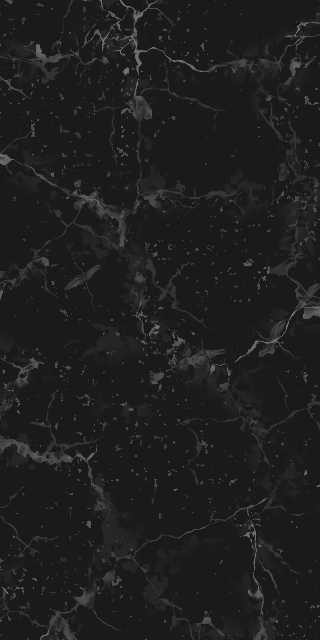
A Shadertoy shader for this texture:

```glsl
const vec3 BASE = vec3(0.098, 0.102, 0.108);
const vec3 PALE = vec3(0.45, 0.455, 0.46);
const float BELT_SCALE = 2.3;      // cells per canvas width, main veins
const float GHOST_SCALE = 4.2;     // dim secondary veins
const float CRACKLE_SCALE = 14.0;  // fine net along the main veins
const float VEIN_WIDTH = 0.0026;
const float PATCH_WIDTH = 0.03;
const float SMUDGE_TONE = 0.13;
const int CRACKS = 20;

float hash(vec2 p) {
    vec3 q = fract(p.xyx * vec3(0.1031, 0.1030, 0.0973));
    q += dot(q, q.yzx + 33.33);
    return fract((q.x + q.y) * q.z);
}

vec2 hash2(vec2 p) {
    return vec2(hash(p), hash(p + 57.3));
}

float noise(vec2 p) {
    vec2 i = floor(p), f = fract(p);
    f = f * f * (3.0 - 2.0 * f);
    return mix(mix(hash(i), hash(i + vec2(1, 0)), f.x),
               mix(hash(i + vec2(0, 1)), hash(i + vec2(1, 1)), f.x), f.y);
}

float fbm(vec2 p) {
    float sum = 0.0, amp = 0.533;
    for (int i = 0; i < 4; i++) {
        sum += amp * noise(p);
        p = mat2(1.6, 1.2, -1.2, 1.6) * p + 11.7;
        amp *= 0.5;
    }
    return sum;
}

vec2 warp(vec2 p, float freq, float amount) {
    return p + amount * (vec2(fbm(p * freq), fbm(p * freq + 43.1)) - 0.5);
}

// Distance to the nearest Voronoi border
float borderDistance(vec2 p) {
    vec2 cell = floor(p), f = fract(p), nearCell = vec2(0), nearest = vec2(0);
    float best = 9.0;
    for (int y = -1; y <= 1; y++)
    for (int x = -1; x <= 1; x++) {
        vec2 g = vec2(x, y), r = g + hash2(cell + g) - f;
        if (dot(r, r) < best) { best = dot(r, r); nearest = r; nearCell = g; }
    }
    float d = 9.0;
    for (int y = -2; y <= 2; y++)
    for (int x = -2; x <= 2; x++) {
        vec2 g = nearCell + vec2(x, y), r = g + hash2(cell + g) - f;
        vec2 gap = r - nearest;
        if (dot(gap, gap) > 1e-5) d = min(d, dot(0.5 * (r + nearest), normalize(gap)));
    }
    return d;
}

// Antialiased stroke of half width w
float stroke(float d, float w) {
    float aa = 0.6 / iResolution.x;
    return 1.0 - smoothstep(w - aa, w + aa, d);
}

// Lone tapered cracks, some carrying a leaf-shaped shard
float cracks(vec2 p) {
    float tone = 0.0;
    vec2 bent = warp(warp(p, 9.0, 0.06), 34.0, 0.02);
    for (int i = 0; i < CRACKS; i++) {
        vec2 id = vec2(float(i) * 3.7 + 5.0, 8.0);
        vec2 centre = hash2(id) * vec2(1.0, 2.0);
        float angle = mix(1.4, 2.9, hash(id + 21.0));
        float len = mix(0.05, 0.15, hash(id + 9.0));
        vec2 axis = vec2(cos(angle), sin(angle)), r = bent - centre;
        vec2 q = vec2(dot(r, axis), dot(r, vec2(-axis.y, axis.x)));
        float t = abs(q.x) / len;
        float line = stroke(abs(q.y), 0.0018 * (1.0 - t * t)) * (1.0 - smoothstep(0.5, 1.0, t));
        tone = max(tone, line * mix(0.25, 0.75, hash(id + 3.0)));
        if (i % 6 == 0) {
            float s = q.y / 0.08;
            float leaf = stroke(abs(q.x - 0.012), 0.02 * (1.0 - s * s) - 0.003);
            tone = max(tone, leaf * (0.05 + 0.55 * noise(q * vec2(170.0, 34.0))));
        }
    }
    return tone;
}

void mainImage(out vec4 fragColor, in vec2 fragCoord) {
    vec2 p = fragCoord / iResolution.x;
    vec2 bent = warp(warp(p, 6.0, 0.12), 27.0, 0.035);
    float grain = noise(p * 60.0) - 0.5;
    float light = smoothstep(0.36, 0.64, fbm(p * 4.0 + 17.0));

    // Main veins, swelling into torn patches
    float belt = borderDistance(bent * BELT_SCALE + 3.0) / BELT_SCALE;
    float open = smoothstep(0.38, 0.52, fbm(p * 3.5 + 71.0));
    float swell = smoothstep(0.54, 0.72, fbm(p * 9.0 + 31.0));
    float width = mix(-0.008, VEIN_WIDTH, open) + 0.004 * grain;
    float tone = stroke(belt, width) * mix(0.35, 0.95, light);
    float tear = 0.09 * (fbm(p * 34.0 + 13.0) - 0.5) * swell;
    float patchTone = mix(0.02, 0.8, smoothstep(0.25, 0.8, fbm(bent * vec2(48.0, 34.0)))) * mix(0.7, 1.1, light);
    tone = max(tone, stroke(belt, width + PATCH_WIDTH * swell + tear) * patchTone * smoothstep(0.0, 0.1, swell));

    // Fine crackle beside the main veins
    vec2 torn = warp(bent, 34.0, 0.03);
    float crackle = borderDistance(torn * CRACKLE_SCALE + 20.0) / CRACKLE_SCALE;
    float region = smoothstep(0.42, 0.56, fbm(p * 3.2 + 7.0));
    float beside = 1.0 - smoothstep(0.035, 0.11, belt);
    float fineWidth = mix(-0.009, 0.0018, beside * region) + 0.006 * grain;
    fineWidth += 0.009 * beside * region * smoothstep(0.56, 0.74, fbm(p * 20.0 + 5.0));
    float fineTone = mix(0.28, 1.0, light) * mix(0.6, 1.1, noise(p * 30.0 + 2.0));
    tone = max(tone, stroke(crackle, fineWidth) * fineTone);

    // Dim broken veins and ragged smudges
    float ghost = borderDistance(bent * GHOST_SCALE + 40.0) / GHOST_SCALE;
    float ghostOpen = smoothstep(0.45, 0.58, fbm(p * 4.5 + 90.0));
    tone = max(tone, stroke(ghost, mix(-0.009, 0.0026, ghostOpen) + 0.006 * grain) * 0.3);
    float ragged = 0.6 * fbm(bent * 12.0 + 61.0) + 0.4 * fbm(p * 48.0 + 23.0);
    float smudge = smoothstep(0.54, 0.6, ragged) * (1.0 - smoothstep(0.02, 0.09, belt));
    tone = max(tone, smudge * SMUDGE_TONE);

    // Scattered flakes
    float cluster = smoothstep(0.42, 0.6, fbm(p * 4.0 + 53.0));
    float limit = 0.81 - 0.11 * cluster;
    float flake = smoothstep(limit, limit + 0.04, fbm(p * 68.0));
    tone = max(tone, flake * mix(0.2, 0.75, noise(p * 18.0 + 4.0)));

    tone = max(tone, cracks(p));
    fragColor = vec4(mix(BASE, PALE, min(tone, 1.0)), 1.0);
}
```
